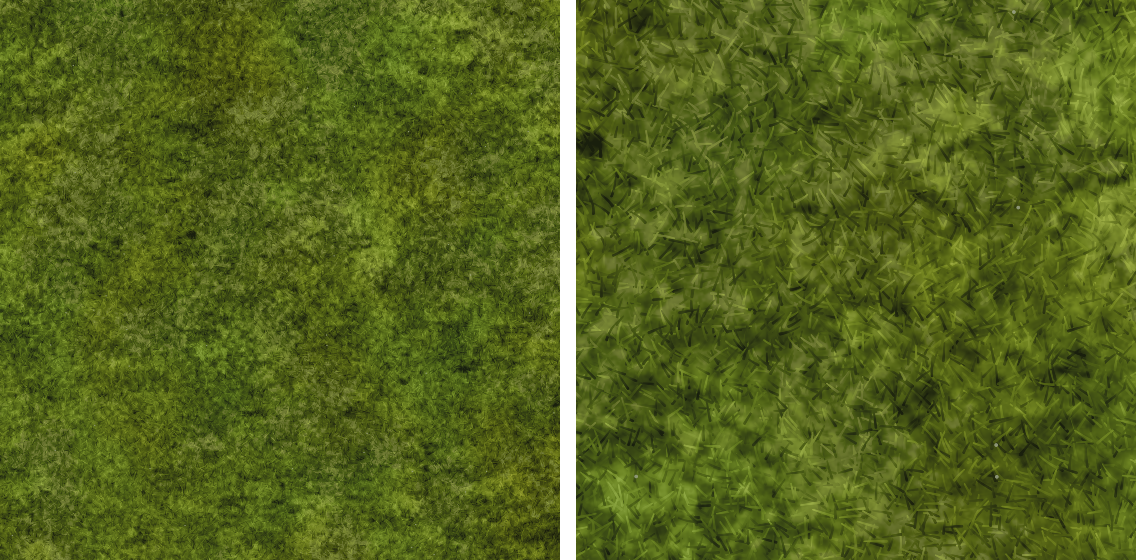
Left: the whole. Right: its middle third, enlarged.
Write a Shadertoy shader that draws this texture.

```glsl
// Mown, mossy lawn seen from above: faint light and dark patches, ragged clumps,
// small shaded hollows and a mat of short blades. Layered value noise sets a
// brightness, scattered strokes add the blades, and a colour ramp tints the sum.

const float BASE_TONE     = 0.388;  // average brightness
const float PATCH_AMOUNT  = 0.06;
const float CLUMP_AMOUNT  = 0.115;
const float GRAIN_AMOUNT  = 0.16;
const float BLADE_AMOUNT  = 0.29;
const float MOSS_AMOUNT   = 0.065;
const float HOLLOW_AMOUNT = 0.14;

const float PATCH_SCALE  = 4.5;     // features per canvas height
const float CLUMP_SCALE  = 30.0;
const float HOLLOW_SCALE = 42.0;
const float GRAIN_SCALE  = 125.0;
const float BLADE_CELLS  = 125.0;
const float FLECK_CELLS  = 28.0;

const int   BLADE_LAYERS = 3;
const float BLADE_WIDTH  = 0.0007;  // half width, in canvas heights
const float BLADE_SPREAD = 2.6;     // range of lean around upright, radians
const float FLECK_RADIUS = 0.0011;
const float FLECK_CHANCE = 0.06;

const vec3 SOIL  = vec3(0.10, 0.12, 0.05);
const vec3 DEEP  = vec3(0.20, 0.24, 0.07);
const vec3 GRASS = vec3(0.31, 0.37, 0.075);
const vec3 LIT   = vec3(0.45, 0.52, 0.125);
const vec3 TIP   = vec3(0.60, 0.66, 0.24);
const vec3 DRY_RATIO = vec3(0.91, 1.0, 0.42);
const vec3 HUE_SHIFT = vec3(0.1, -0.02, -0.25);
const vec3 FLECK = vec3(0.62, 0.65, 0.55);

vec2 hash2(vec2 p) {
    vec3 q = fract(p.xyx * vec3(0.1031, 0.1030, 0.0973));
    q += dot(q, q.yzx + 33.33);
    return fract((q.xx + q.yz) * q.zy);
}

// Value noise from -1 to 1
float noise(vec2 p) {
    vec2 i = floor(p), f = p - i;
    f = f * f * f * (f * (f * 6.0 - 15.0) + 10.0);
    float low  = mix(hash2(i).x, hash2(i + vec2(1, 0)).x, f.x);
    float high = mix(hash2(i + vec2(0, 1)).x, hash2(i + vec2(1, 1)).x, f.x);
    return 2.0 * mix(low, high, f.y) - 1.0;
}

// Rotated octaves hide the lattice
float fbm(vec2 p, int octaves, float seed) {
    float sum = 0.0, weight = 1.0, total = 0.0;
    p += seed * vec2(17.3, 41.7);
    for (int i = 0; i < octaves; i++) {
        sum += weight * noise(p);
        total += weight;
        weight *= 0.5;
        p = mat2(1.6, 1.2, -1.2, 1.6) * p + 7.3;
    }
    return sum / total;
}

// Signed shade of overlapping tapered strokes
float blades(vec2 uv, float lean) {
    float shade = 0.0;
    float pixel = BLADE_CELLS / iResolution.y;
    for (int layer = 0; layer < BLADE_LAYERS; layer++) {
        vec2 p = uv * BLADE_CELLS + float(layer) * vec2(37.37, 61.61);
        vec2 home = floor(p);
        for (int y = -1; y <= 1; y++)
        for (int x = -1; x <= 1; x++) {
            vec2 cell = home + vec2(x, y);
            vec2 place = hash2(cell), look = hash2(cell + 211.0);
            float angle = lean + (look.x - 0.5) * BLADE_SPREAD;
            vec2 dir = vec2(sin(angle), cos(angle));
            float halfLength = mix(0.35, 0.85, fract(look.x * 7.0 + look.y));
            vec2 d = p - cell - place;
            float along = clamp(dot(d, dir), -halfLength, halfLength);
            float rise = 0.5 + 0.5 * along / halfLength;
            float width = BLADE_WIDTH * BLADE_CELLS * (1.2 - 0.5 * rise);
            float edge = length(d - dir * along) - width;
            float mask = 1.0 - smoothstep(-0.5 * pixel, 0.5 * pixel, edge);
            float tint = look.y - 0.5 + 0.25 * (rise - 0.5);
            shade = mix(shade, tint, 0.9 * mask);
        }
    }
    return shade;
}

// Sparse pale specks
float flecks(vec2 uv) {
    vec2 cell = floor(uv * FLECK_CELLS);
    vec2 spot = (cell + 0.2 + 0.6 * hash2(cell + 57.0)) / FLECK_CELLS;
    float present = step(hash2(cell + 131.0).x, FLECK_CHANCE);
    float pixel = 1.0 / iResolution.y;
    float d = length(uv - spot) - FLECK_RADIUS;
    return present * (1.0 - smoothstep(-0.5 * pixel, 0.5 * pixel, d));
}

vec3 grassRamp(float tone) {
    vec3 c = mix(SOIL, DEEP, clamp((tone - 0.12) / 0.12, 0.0, 1.0));
    c = mix(c, GRASS, clamp((tone - 0.24) / 0.13, 0.0, 1.0));
    c = mix(c, LIT, clamp((tone - 0.37) / 0.15, 0.0, 1.0));
    return mix(c, TIP, clamp((tone - 0.52) / 0.16, 0.0, 1.0));
}

void mainImage(out vec4 fragColor, in vec2 fragCoord) {
    vec2 uv = fragCoord / iResolution.y;
    vec2 flatUv = uv * vec2(0.75, 1.2);   // clumps lie slightly sideways

    // Relief, from broad to fine
    float area   = fbm(uv * PATCH_SCALE, 4, 1.0);
    float clump  = fbm(flatUv * CLUMP_SCALE, 4, 2.0);
    float grain  = fbm(uv * GRAIN_SCALE, 3, 3.0);
    float hollow = smoothstep(0.4, 0.75, fbm(flatUv * HOLLOW_SCALE, 3, 4.0));
    float moss   = smoothstep(0.05, 0.45, fbm(uv * 6.0, 4, 5.0))
                 * smoothstep(-0.1, 0.4, clump + 0.5 * grain);
    float lean   = 0.8 * noise(uv * 14.0);

    float tone = BASE_TONE + PATCH_AMOUNT * area + CLUMP_AMOUNT * clump
               + GRAIN_AMOUNT * grain + BLADE_AMOUNT * blades(uv, lean)
               + MOSS_AMOUNT * moss - HOLLOW_AMOUNT * hollow;
    tone = clamp(tone, 0.1, 0.7);

    // Olive and cool areas, then dry straw on the lit parts
    vec3 color = grassRamp(tone);
    color *= 1.0 + HUE_SHIFT * fbm(uv * 5.5, 4, 6.0);
    float dry = smoothstep(0.1, 0.4, fbm(uv * 10.0, 4, 7.0) + 0.5 * grain);
    dry *= smoothstep(0.36, 0.46, tone) * (1.0 - 0.7 * moss);
    color = mix(color, tone * DRY_RATIO, dry);
    color = mix(color, FLECK, 0.8 * flecks(uv));
    fragColor = vec4(color, 1.0);
}
```
